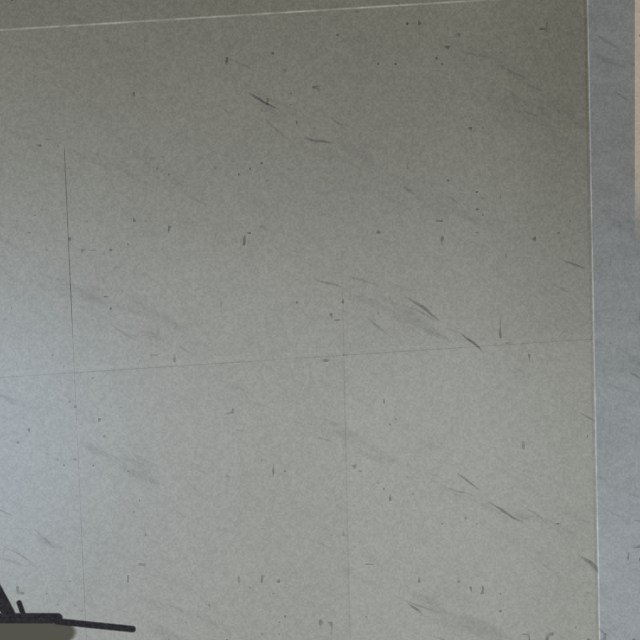
Reproduce this texture procedurally as a WebGL 1 fragment shader.

```glsl
precision highp float;
// Pale grey stone wall tiles with slanting veins, faint seams and soft side light.
uniform vec2 u_resolution;

float hash(vec2 p) {
  vec3 q = fract(vec3(p.xyx) * 0.1031);
  q += dot(q, q.yzx + 33.33);
  return fract((q.x + q.y) * q.z);
}

float noise(vec2 p) {
  vec2 i = floor(p), f = fract(p);
  f = f * f * (3.0 - 2.0 * f);
  return mix(mix(hash(i), hash(i + vec2(1, 0)), f.x),
             mix(hash(i + vec2(0, 1)), hash(i + vec2(1, 1)), f.x), f.y);
}

float fbm(vec2 p) {
  float sum = 0.0, gain = 0.5;
  for (int i = 0; i < 4; i++) {
    sum += gain * noise(p);
    p = p * 2.03 + 17.0;
    gain *= 0.5;
  }
  return sum;
}

float segment(vec2 p, vec2 a, vec2 b) {
  vec2 d = b - a;
  return length(p - a - d * clamp(dot(p - a, d) / dot(d, d), 0.0, 1.0));
}

// Coverage of a soft-edged shape; dist is negative inside
float cover(float dist, float soft) {
  float s = max(soft, 0.7 / u_resolution.y);
  return 1.0 - smoothstep(-s, s, dist);
}

// Short tapering dark strokes, scattered in cells along the vein direction
float strokes(vec2 q) {
  vec2 size = vec2(0.085, 0.026), cell = floor(q / size);
  float ink = 0.0;
  for (int y = -1; y <= 1; y++) {
    for (int x = -1; x <= 1; x++) {
      vec2 id = cell + vec2(x, y);
      float r = hash(id + 71.0);
      vec2 d = q - (id + vec2(hash(id + 11.0), hash(id + 37.0))) * size;
      d.y -= d.x * (hash(id + 53.0) - 0.5) * 0.5;
      float along = d.x / mix(0.012, 0.042, hash(id + 97.0));
      float taper = max(0.0, 1.0 - along * along);
      float width = mix(0.0008, 0.0022, r * r) * taper;
      ink += cover(abs(d.y) - width, 0.0013) * taper * r * r * r;
    }
  }
  return min(ink, 1.0);
}

// Veins gather in parallel bands that fall to the right
float veins(vec2 p) {
  vec2 q = vec2(dot(p, vec2(0.89, -0.45)), dot(p, vec2(0.45, 0.89)));
  q.y += 0.014 * (fbm(q * vec2(18.0, 24.0)) - 0.5);
  float off = (fract((q.y - 0.15) / 0.195 + 0.5) - 0.5) * 0.195;
  float band = exp(-off * off / 0.0014);
  float patches = smoothstep(0.25, 0.65, noise(q * vec2(7.0, 16.0) + 5.0));
  float haze = smoothstep(0.5, 0.8, fbm(q * vec2(13.0, 70.0)));
  return band * (strokes(q) * patches * 0.62 + haze * 0.13);
}

void main() {
  vec2 p = gl_FragCoord.xy / u_resolution;

  // Light falls off towards the top and right, with a cool glow at left
  float lit = 1.0 - smoothstep(0.36, 1.12, p.y + 0.15 * p.x);
  vec3 col = mix(vec3(0.43, 0.43, 0.395), vec3(0.59, 0.598, 0.58), lit);
  vec2 glow = (p - vec2(-0.03, 0.3)) / vec2(0.24, 0.3);
  col += vec3(0.035, 0.06, 0.1) * exp(-dot(glow, glow));
  col -= vec3(0.03, 0.03, 0.035) * smoothstep(0.72, 0.93, p.x);
  col += 0.022 * (fbm(p * 7.0) - 0.47);

  col = mix(col, vec3(0.24, 0.25, 0.25), veins(p));

  // Faint tile seams
  float left = 0.135 - 0.045 * p.y, middle = 0.547 - 0.022 * p.y;
  float row = 0.41 + 0.065 * p.x;
  float worn = 0.3 + 0.7 * noise(p * 14.0);
  float leftSeam = cover(abs(p.x - left) - 0.0006, 0.0012) * cover(p.y - 0.77, 0.01);
  float dark = leftSeam * mix(0.07, 0.22, smoothstep(0.46, 0.52, p.y));
  dark += cover(abs(p.x - middle) - 0.0006, 0.002) * cover(p.y - 0.6, 0.1) * 0.06;
  dark += cover(abs(p.y - row) - 0.0006, 0.0015) * 0.07;
  col -= dark * worn;
  col += 0.02 * worn * cover(abs(p.y - row - 0.006) - 0.002, 0.005);
  col += 0.012 * cover(abs(p.y - 0.835 - 0.07 * p.x) - 0.001, 0.002) * cover(p.x - 0.3, 0.1);
  col += 0.01 * smoothstep(middle - 0.002, middle + 0.002, p.x) * cover(p.y - row, 0.003);

  // Bright chipped joint under the upper edge
  float joint = p.y - 0.953 - 0.062 * p.x;
  col -= 0.012 * smoothstep(0.0, 0.003, joint);
  col += 0.2 * cover(abs(joint) - 0.0012, 0.002) * (0.25 + 0.75 * noise(p * vec2(60.0, 20.0)));

  // Side panel with a pale rim and a warm strip beyond it
  float side = p.x - 0.937 + 0.019 * p.y;
  vec3 panel = mix(vec3(0.57, 0.595, 0.605), vec3(0.44, 0.45, 0.445), smoothstep(0.1, 0.85, p.y));
  panel += 0.05 * (fbm(p * vec2(18.0, 40.0)) - 0.47) - 0.3 * veins(p + 0.07);
  col -= 0.05 * cover(abs(side + 0.004) - 0.001, 0.003);
  col = mix(col, panel, cover(-side, 0.001));
  col += 0.17 * cover(abs(side) - 0.001, 0.0016) * (0.4 + 0.6 * noise(p * vec2(9.0, 45.0)));
  col = mix(col, vec3(0.63, 0.6, 0.54), cover(0.992 - p.x, 0.0015) * smoothstep(0.6, 0.75, p.y));

  // Fine mineral grain and sparse dark specks
  float grain = noise(p * 380.0) + 0.6 * noise(p * 190.0 + 9.0) - 0.8;
  col += 0.04 * grain;
  col -= 0.12 * smoothstep(0.87, 0.97, noise(p * 110.0)) * smoothstep(0.6, 0.8, noise(p * 23.0));

  // Dark metal fitting in the lower left corner
  float arm = segment(p, vec2(0.0, 0.034), vec2(0.09, 0.034)) - 0.008;
  arm = min(arm, segment(p, vec2(0.09, 0.029), vec2(0.207, 0.017)) - 0.005);
  arm = min(arm, segment(p, vec2(-0.01, 0.085), vec2(0.014, 0.04)) - 0.01);
  arm = min(arm, segment(p, vec2(0.03, 0.058), vec2(0.038, 0.035)) - 0.004);
  float body = length((p - vec2(0.05, 0.012)) / vec2(0.068, 0.026)) - 1.0;
  col = mix(col, vec3(0.33, 0.33, 0.3), cover(body * 0.026, 0.002));
  col = mix(col, vec3(0.17, 0.17, 0.19) + 0.05 * grain, cover(arm, 0.0018));

  gl_FragColor = vec4(col, 1.0);
}
```
